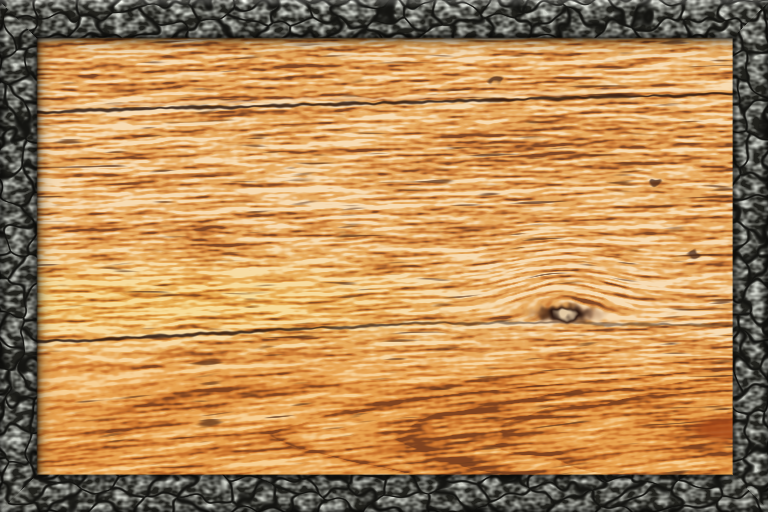
Write a WebGL 1 fragment shader that draws this texture.

```glsl
precision highp float;
// A weathered pine board with a knot and arched grain, set in a rough stone frame.
uniform vec2 u_resolution;

const vec3 UMBER = vec3(0.50, 0.28, 0.15);
const vec3 ORANGE = vec3(0.80, 0.48, 0.21);
const vec3 HONEY = vec3(0.91, 0.67, 0.37);
const vec3 CREAM = vec3(0.97, 0.86, 0.70);
const vec3 CRACK = vec3(0.17, 0.09, 0.06);
const vec3 STONE_DARK = vec3(0.13, 0.13, 0.11);
const vec3 STONE_LIGHT = vec3(0.70, 0.71, 0.68);
const vec2 BOARD_MIN = vec2(0.072, 0.073);
const vec2 BOARD_MAX = vec2(1.431, 0.926);
const vec2 KNOT = vec2(1.104, 0.387);
const vec2 ARCH_TIP = vec2(0.537, 0.147);
const float ARCH_CURVE = 52.0;
const vec2 GRAIN_SCALE = vec2(6.0, 66.0);
const float GRAIN_DEPTH = 0.85;

vec2 hash2(vec2 p) {
  vec3 q = fract(p.xyx * vec3(0.1031, 0.1030, 0.0973));
  q += dot(q, q.yzx + 33.33);
  return fract((q.xx + q.yz) * q.zy);
}

float slope(vec2 cell, vec2 corner, vec2 f) {
  float a = 6.2832 * hash2(cell + corner).x;
  return dot(vec2(cos(a), sin(a)), f - corner);
}

// Gradient noise
float noise(vec2 p) {
  vec2 i = floor(p), f = p - i, e = vec2(1.0, 0.0);
  vec2 w = f * f * f * (f * (f * 6.0 - 15.0) + 10.0);
  return mix(mix(slope(i, e.yy, f), slope(i, e.xy, f), w.x),
             mix(slope(i, e.yx, f), slope(i, e.xx, f), w.x), w.y);
}

float bell(float x, float centre, float width) {
  float t = (x - centre) / width;
  return exp(-t * t);
}

float spot(vec2 p, vec2 centre, vec2 radius) {
  return 1.0 - smoothstep(0.5, 1.3, length((p - centre) / radius));
}

// Grain height: long fibres with finer fibres over them
float fibres(vec2 g) {
  vec2 q = g * GRAIN_SCALE;
  return noise(q) + 0.7 * noise(q * vec2(2.3, 1.9) + 17.0) + 0.4 * noise(q * vec2(6.0, 2.4) + 41.0);
}

// Grain coordinate: tilted, and lifted over the knot
float grainLine(vec2 p) {
  float tilt = 0.088 - 0.06 * smoothstep(0.15, 0.38, p.y);
  float lift = smoothstep(0.36, 0.42, p.y) * (1.0 - smoothstep(0.42, 0.60, p.y));
  return p.y - tilt * (p.x - 0.75) + 0.005 * noise(p * vec2(3.0, 6.0))
       - 0.034 * bell(p.x, KNOT.x, 0.12) * lift;
}

float seam(vec2 p, float y) {
  float wobble = 0.004 * noise(vec2(p.x * 14.0, y * 50.0)) + 0.003 * noise(p * vec2(50.0, 9.0));
  float w = 0.0025 + 0.004 * noise(vec2(p.x * 17.0, y * 20.0));
  return 1.0 - smoothstep(w * 0.3, w + 0.0025, abs(p.y - y - wobble));
}

vec3 wood(vec2 p) {
  float lower = 1.0 - smoothstep(0.24, 0.36, p.y);
  float right = smoothstep(0.4, 1.1, p.x);
  vec2 g = vec2(p.x, grainLine(p));
  float h = fibres(g), relief = h - fibres(g + vec2(0.0, 0.004));

  // Broad tone, then fibres
  float tone = 0.57 + 0.22 * noise(g * vec2(2.5, 14.0)) + 0.15 * noise(g * vec2(5.0, 34.0) + 9.0);
  tone += 0.10 * bell(p.y, 0.43, 0.08) * (1.0 - 0.5 * right) - 0.12 * bell(p.y, 0.55, 0.025);
  tone -= 0.17 * bell(p.y, 0.73, 0.05) * right + 0.13 * bell(p.y, 0.87, 0.05) * (1.0 - right);
  tone -= lower * (0.07 + 0.09 * right);
  tone += GRAIN_DEPTH * (0.5 * h + 0.6 * relief) * (1.0 - 0.3 * lower);
  tone += 0.16 * noise(p * vec2(75.0, 110.0));

  // Nested arches opening to the right
  float dy = p.y - ARCH_TIP.y;
  float arch = sqrt(dy * dy + max(1.5 - p.x, 0.0) / ARCH_CURVE);
  float level = p.x - ARCH_TIP.x - ARCH_CURVE * dy * dy + 0.10 * noise(p * vec2(7.0, 30.0));
  float ring = fract(level / 0.20);
  float band = smoothstep(0.0, 0.08, ring) * (1.0 - smoothstep(0.0, 0.6, ring));
  band *= smoothstep(-0.03, 0.01, level) * (1.0 - smoothstep(0.42, 0.58, level));
  tone -= lower * (0.24 * band + 0.20 * bell(level, 0.0, 0.03));
  tone += 0.40 * lower * noise(vec2(p.x * 2.0, arch * 45.0));

  // Palette: paler above, yellow at mid height, redder below
  vec3 c = mix(UMBER, ORANGE, smoothstep(0.0, 0.30, tone));
  c = mix(c, HONEY, smoothstep(0.25, 0.53, tone));
  c = mix(c, CREAM, smoothstep(0.53, 0.88, tone));
  c *= mix(vec3(1.0), vec3(1.0, 0.93, 0.78), 0.8 * lower);
  c.b *= 1.0 - 0.16 * bell(p.y, 0.41, 0.08) * (1.0 - right);
  c = mix(c, vec3(0.64, 0.27, 0.09), 0.8 * spot(p, vec2(1.42, 0.162), vec2(0.07, 0.024)));

  // Dark hairlines and plank seams
  float hairs = smoothstep(0.24, 0.50, noise(g * vec2(11.0, 125.0) + 5.0));
  hairs *= smoothstep(-0.1, 0.2, noise(g * vec2(8.0, 24.0) + 61.0));
  c = mix(c, UMBER * 0.75, 0.75 * hairs);
  float upper = 0.779 + 0.0265 * p.x;
  float low = 0.328 + 0.042 * smoothstep(-0.15, 1.0, p.x) - 0.006 * smoothstep(1.0, 1.4, p.x);
  c = mix(c, CREAM, 0.6 * seam(p, upper + 0.010));
  c = mix(c, CRACK, 0.85 * seam(p, upper));
  c = mix(c, CRACK, mix(0.85, 0.45, right) * seam(p, low));

  // Small marks, then the knot: dark almond with a pale heart
  vec2 k = p + 0.010 * vec2(noise(p * 60.0), noise(p * 60.0 + 19.0));
  float marks = spot(k, vec2(0.970, 0.844), vec2(0.014, 0.008))
              + spot(k, vec2(1.357, 0.502), vec2(0.014, 0.007))
              + spot(k, vec2(1.280, 0.643), vec2(0.012, 0.006));
  c = mix(c, CRACK * 1.6, 0.75 * marks);
  c = mix(c, UMBER, 0.6 * spot(k, KNOT, vec2(0.070, 0.018)));
  c = mix(c, CRACK, spot(k, KNOT, vec2(0.046, 0.015)));
  return mix(c, CREAM * 0.92, spot(k, KNOT, vec2(0.020, 0.010)));
}

// Cellular stones, each lit from the upper left
vec3 stones(vec2 p, bool sideRail) {
  vec2 size = sideRail ? vec2(0.050, 0.056) : vec2(0.074, 0.040);
  vec2 q = p / size + 0.6 * vec2(noise(p * 24.0), noise(p * 24.0 + 31.0));
  vec2 nearest = vec2(0.0);
  float d1 = 9.0, d2 = 9.0;
  for (int j = -1; j <= 1; j++) {
    for (int i = -1; i <= 1; i++) {
      vec2 n = floor(q) + vec2(float(i), float(j));
      vec2 offset = q - n - 0.1 - 0.8 * hash2(n);
      float d = length(offset);
      d2 = min(d2, max(d, d1));
      if (d < d1) { d1 = d; nearest = offset; }
    }
  }
  float rough = noise(p * vec2(45.0, 60.0)) + 0.9 * noise(p * vec2(85.0, 125.0));
  float shade = 0.42 + 0.5 * dot(nearest, vec2(-0.35, 0.65)) + 0.95 * rough;
  float body = smoothstep(0.0, 0.20, d2 - d1);
  return mix(STONE_DARK, STONE_LIGHT, clamp(shade, 0.0, 1.2) * body) * mix(0.6, 1.0, body);
}

void main() {
  vec2 p = gl_FragCoord.xy / u_resolution.y;
  float width = u_resolution.x / u_resolution.y, pixel = 1.0 / u_resolution.y;
  vec2 edge = min(p - BOARD_MIN, BOARD_MAX - p);
  float inset = min(edge.x, edge.y);

  // Frame, beveled from a lit top to shaded sides
  vec3 frame = stones(p, edge.x < edge.y);
  float rim = min(min(p.x, width - p.x), p.y);
  frame *= mix(0.65, 1.0, smoothstep(0.0, 0.014, rim));
  frame *= mix(0.5, 1.0, smoothstep(0.0, 0.014, -inset));
  frame += 0.18 * smoothstep(0.985, 1.0, p.y);

  // Shadow cast inward from the top and left rails
  vec2 depth = max(vec2(p.x - BOARD_MIN.x, BOARD_MAX.y - p.y), 0.0);
  vec2 shadow = 1.0 - 0.75 * exp(-depth / 0.0085);
  vec3 board = wood(p) * shadow.x * shadow.y;
  gl_FragColor = vec4(mix(frame, board, smoothstep(-pixel, pixel, inset)), 1.0);
}
```
